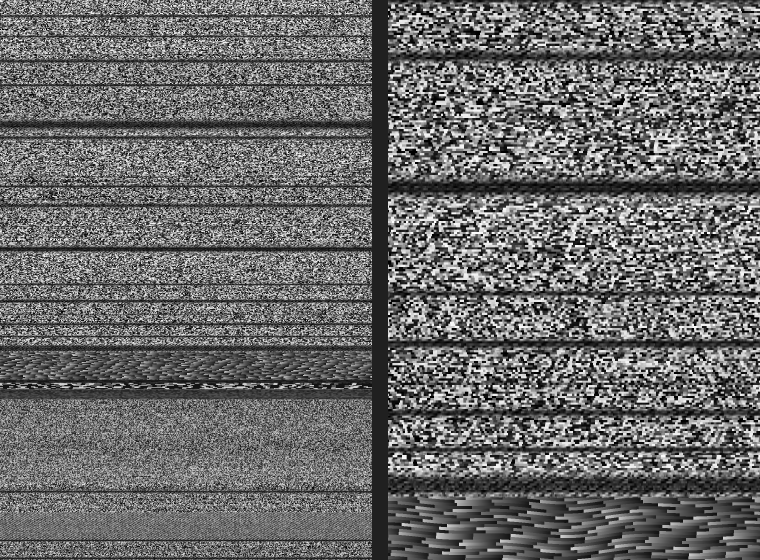
Left, the full canvas; right, a detail of the centre.
Give the GLSL for this texture, as a Shadertoy shader.

```glsl
#define GRAINS vec2(510.0, 768.0)
#define SAMPLES 3
#define MEAN_TONE 0.475
#define UPPER_CONTRAST 0.92
#define LOWER_CONTRAST 0.68
#define ROW_JITTER 0.11
#define LINE_DARKNESS 0.78
#define COMB_PERIOD 5.0
#define STREAK_LENGTH 17.0

const int LINE_COUNT = 17;

// Dark scan lines: distance from the top, half width
const vec2 LINES[LINE_COUNT] = vec2[](
    vec2(.029, .0020), vec2(.065, .0015), vec2(.109, .0030), vec2(.152, .0020),
    vec2(.223, .0085), vec2(.246, .0030), vec2(.333, .0020), vec2(.367, .0030),
    vec2(.445, .0050), vec2(.508, .0015), vec2(.538, .0025), vec2(.579, .0020),
    vec2(.601, .0015), vec2(.622, .0055), vec2(.878, .0020), vec2(.965, .0015),
    vec2(.997, .0020));

float hash(vec2 p) {
    vec3 q = fract(p.xyx * 0.1031);
    q += dot(q, q.yzx + 33.33);
    return fract((q.x + q.y) * q.z);
}

// Soft window that is one between top and bottom
float zone(float t, float top, float bottom) {
    float soft = 0.0012;
    return smoothstep(top - soft, top + soft, t)
         * (1.0 - smoothstep(bottom - soft, bottom + soft, t));
}

// Cells of a given length, shifted at random in every row
float rowCells(vec2 p, float cellLength) {
    float row = floor(p.y);
    return p.x / cellLength + 40.0 * hash(vec2(row, 3.0));
}

float grain(vec2 p, float cellLength) {
    float cell = floor(rowCells(p, cellLength));
    return smoothstep(0.0, 1.0, hash(vec2(cell, floor(p.y))));
}

// Long fading dashes, like wood fibre
float fibre(vec2 p) {
    p.y += 1.5 * sin(p.x * 0.045) + 0.8 * sin(p.x * 0.11 + 2.0);
    p.y /= 1.4;
    float x = rowCells(p, STREAK_LENGTH);
    float tone = hash(vec2(floor(x), floor(p.y)));
    return mix(0.58, 0.10, fract(x)) * (0.55 + 0.9 * tone);
}

// Regular dots, staggered from row to row
float comb(vec2 p) {
    float stagger = mod(floor(p.y), 3.0) * 1.9;
    return 0.43 + 0.42 * sin(6.2832 * p.x / COMB_PERIOD + stagger);
}

float shade(vec2 uv) {
    vec2 p = uv * GRAINS;
    float t = uv.y;
    float row = floor(p.y);
    float rowTone = hash(vec2(row, 7.0));
    float lower = smoothstep(0.710, 0.714, t);
    float striped = zone(t, 0.862, 0.915) + zone(t, 0.965, 1.1);
    float dotted = zone(t, 0.915, 0.965);

    // Grain field with uneven rows
    float cellLength = mix(1.0 + 1.2 * hash(vec2(row, 11.0)), 1.0, lower);
    float contrast = mix(UPPER_CONTRAST, LOWER_CONTRAST, lower);
    contrast += 0.15 * striped - 0.15 * dotted;
    float drift = 0.02 * sin(t * 31.0) + 0.015 * sin(t * 83.0 + 1.0);
    float tone = MEAN_TONE + drift - 0.02 * lower
               + ROW_JITTER * (rowTone - 0.5) * (1.0 - 0.4 * lower + striped);
    float value = tone + contrast * (grain(p, cellLength) - 0.5);
    value *= 1.0 - 0.45 * step(0.965, rowTone) * (1.0 - lower + striped);
    value = mix(value, comb(p), 0.4 * dotted);

    // Dark lines with dotted margins
    for (int i = 0; i < LINE_COUNT; i++) {
        float d = abs(t - LINES[i].x);
        float w = LINES[i].y;
        float margin = 1.0 - smoothstep(w, 2.2 * w, d);
        float core = 1.0 - smoothstep(0.3 * w, 1.3 * w, d);
        value = mix(value, comb(p), 0.4 * margin);
        value *= 1.0 - LINE_DARKNESS * core * (0.65 + 0.35 * rowTone);
    }

    // Fibre strip, black rim, broken dashes and dark strip
    value = mix(value, fibre(p), zone(t, 0.629, 0.678));
    value = mix(value, 0.06 + 0.12 * grain(p, 5.0), zone(t, 0.678, 0.684));
    float dashes = 0.07 + 0.75 * step(0.62, grain(p, 6.0));
    value = mix(value, dashes, zone(t, 0.684, 0.695));
    float murk = 0.10 + 0.11 * rowTone + 0.16 * grain(p, 3.0);
    value = mix(value, murk, zone(t, 0.695, 0.713));
    return clamp(value, 0.0, 1.0);
}

void mainImage(out vec4 fragColor, in vec2 fragCoord) {
    // Average the grains under each pixel
    float sum = 0.0;
    for (int j = 0; j < SAMPLES; j++) {
        for (int i = 0; i < SAMPLES; i++) {
            vec2 offset = (vec2(i, j) + 0.5) / float(SAMPLES) - 0.5;
            vec2 uv = (fragCoord + offset) / iResolution.xy;
            sum += shade(vec2(uv.x, 1.0 - uv.y));
        }
    }
    fragColor = vec4(vec3(sum / float(SAMPLES * SAMPLES)), 1.0);
}
```
